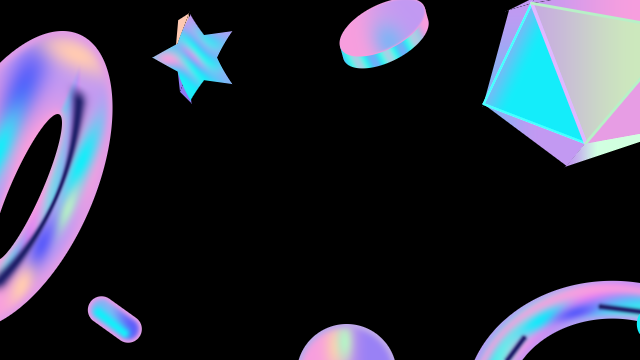
This background is drawn by a Shadertoy shader. Its source:

```glsl
// Glossy iridescent solids (rings, star, disc, gem, ball, pill) around a black field.

const vec3 CYAN = vec3(.08, .93, .98), SKY = vec3(.52, .7, .96), BLUE = vec3(.36, .36, .98);
const vec3 LILAC = vec3(.76, .6, .95), PINK = vec3(.97, .62, .87), PEACH = vec3(1, .79, .7);
const vec3 MINT = vec3(.72, .94, .78), NAVY = vec3(.13, .13, .42);

// Layout in canvas heights
const vec2 RING = vec2(.042, .498), RING_SIZE = vec2(.444, .2215), HOLE_SIZE = vec2(.222, .043);
const vec2 ARCH = vec2(1.701, -.123), ARCH_OUT = vec2(.41, .343), ARCH_IN = vec2(.292, .238);
const vec2 STAR = vec2(.541, .84), DISC = vec2(1.0625, .924), DISC_SIZE = vec2(.13, .0625);
const vec2 BALL = vec2(.963, -.039), PILL_A = vec2(.282, .139), PILL_B = vec2(.356, .086);
const float RING_TILT = 1.155, DISC_TILT = .47, BALL_R = .139, PILL_R = .038;

vec3 scene;

vec2 turn(vec2 p, float a) {
  float c = cos(a), s = sin(a);
  return vec2(c * p.x + s * p.y, c * p.y - s * p.x);
}

// Distances, negative inside
float oval(vec2 q, vec2 r) {
  float k = length(q / r);
  return k * (k - 1.) / max(length(q / (r * r)), 1e-4);
}
float edge(vec2 p, vec2 a, vec2 b) {
  vec2 e = b - a;
  return dot(p - a, vec2(e.y, -e.x)) / length(e);
}
float tri(vec2 p, vec2 a, vec2 b, vec2 c) {
  return max(edge(p, a, b), max(edge(p, b, c), edge(p, c, a)));
}
float quad(vec2 p, vec2 a, vec2 b, vec2 c, vec2 d) {
  return min(tri(p, a, b, c), tri(p, a, c, d));
}
float line(vec2 p, vec2 a, vec2 b) {
  vec2 e = b - a;
  return length(p - a - e * clamp(dot(p - a, e) / dot(e, e), 0., 1.));
}

// Colouring
float ramp(float a, float b, float x) { return smoothstep(a, b, x); }
float soft(float d, float w) { return exp(-d * d / (w * w)); }
void paint(vec3 c, float d) { scene = mix(scene, c, clamp(.5 - d * iResolution.y, 0., 1.)); }
void glow(inout vec3 c, vec3 tint, vec2 q, float x, float y, float w, float h) {
  c = mix(c, tint, soft(length((q - vec2(x, y)) / vec2(w, h)), 1.));
}
vec3 film(float t) {
  return vec3(.6, .72, .94) + vec3(.36, .22, .04) * cos(6.2832 * (t - vec3(0, .4, .7)));
}

void drawRing(vec2 p) {
  vec2 q = turn(p - RING, RING_TILT) * vec2(1, -1);
  float rim = oval(q, RING_SIZE), hole = oval(q - vec2(-.004, .037), HOLE_SIZE);
  vec3 c = mix(LILAC, PINK, .5 + .5 * sin(q.x * 14.));
  glow(c, BLUE, q, .25, -.085, .13, .05);
  glow(c, CYAN, q, .05, -.075, .13, .035);
  glow(c, PEACH, q, .39, .015, .045, .11);
  glow(c, CYAN, q, .12, .148, .13, .03);
  glow(c, MINT, q, -.02, .165, .07, .018);
  glow(c, BLUE, q, -.135, .14, .08, .028);
  glow(c, PEACH, q, -.26, .135, .06, .03);
  // Inner wall and its dark seam
  float seam = q.y - .123 + .67 * q.x * q.x;
  float wall = ramp(.008, -.008, seam) * ramp(.03, .05, q.y);
  c = mix(c, film(q.x * 3. + q.y * 9. + .4), .6 * wall);
  c = mix(c, NAVY, soft(seam, .006 + .2 * q.x * q.x) * ramp(.32, .27, abs(q.x)));
  c = mix(c, PINK, .7 * soft(hole, .012));
  c = mix(c, mix(LILAC, PINK, .6), .9 * soft(rim, .018));
  paint(c, max(rim, -hole));
}

void drawArch(vec2 p) {
  vec2 q = p - ARCH;
  float rim = oval(q, ARCH_OUT), hole = oval(q, ARCH_IN), across = hole / (hole - rim);
  vec3 c = film(.55 + .55 * atan(q.y, q.x) + .6 * across);
  glow(c, CYAN, turn(q, .55), -.049, .304, .08, .025);
  glow(c, BLUE, turn(q, .3), -.022, .272, .06, .02);
  c = mix(c, PINK, .8 * soft(across - .8, .16));
  c = mix(c, LILAC, .8 * max(soft(across, .15), soft(across - 1., .1)));
  float streak = min(line(p, vec2(1.67, .148), vec2(1.78, .134)), line(p, vec2(1.455, .06), vec2(1.41, 0)));
  paint(mix(c, NAVY, soft(streak, .008)), max(rim, -hole));
  paint(CYAN, oval(p - vec2(1.79, .1), vec2(.021, .035)));
}

void drawStar(vec2 p) {
  vec2 q = p - STAR;
  paint(PEACH, quad(q, vec2(-.016, .123), vec2(-.046, .104), vec2(-.053, .025), vec2(-.02, .03)));
  paint(mix(BLUE, LILAC, .5), quad(q, vec2(-.02, -.04), vec2(-.048, -.032), vec2(-.041, -.095), vec2(-.009, -.127)));
  vec3 c = mix(mix(CYAN, SKY, ramp(.02, .1, q.x)), LILAC, ramp(.02, .11, q.y));
  glow(c, PINK, q, -.07, 0., .06, .03);
  c = mix(c, film(q.y * 16. + .8 * sin(q.x * 22.)), .6 * soft(length(q), .07));
  // Five points folded into one
  q.x = (q.x - 1.73 * q.y * q.y) / .94;
  float a = mod(atan(q.y, -q.x) + .6283, 1.2566) - .6283;
  paint(c, edge(length(q) * vec2(cos(a), abs(sin(a))), vec2(.125, 0), vec2(.053, .039)));
}

void drawDisc(vec2 p) {
  vec2 q = turn(p - DISC, DISC_TILT), depth = turn(vec2(.009, -.033), DISC_TILT);
  float side = 1., face = oval(q, DISC_SIZE);
  for (float i = 1.; i < 7.; i++) side = min(side, oval(q - depth * i / 6., DISC_SIZE));
  paint(mix(film(.45 + .22 * sin(q.x * 75.)), PINK, ramp(.05, .11, q.x)), side);
  vec3 c = mix(PINK, LILAC, ramp(-.08, .09, q.x));
  glow(c, SKY, q, 0., -.045, .045, .06);
  paint(mix(c, PINK, .7 * soft(face, .004)), face);
}

void drawGem(vec2 p) {
  vec2 top = vec2(1.477, .991), left = vec2(1.343, .711), mid = vec2(1.627, .602), low = vec2(1.574, .539);
  vec2 back = vec2(1.414, .972), right = vec2(1.894, .917), far = vec2(1.921, .655), crest = vec2(1.49, 1.01);
  float across = ramp(1.45, 1.78, p.x);
  paint(mix(SKY, LILAC, ramp(.75, 1., p.y)), quad(p, back, left, top, crest));
  paint(mix(LILAC, PINK, across), quad(p, top, right, vec2(1.9, 1.06), crest));
  paint(mix(SKY, LILAC, ramp(1.35, 1.5, p.x)), tri(p, left, low, mid));
  paint(mix(LILAC, MINT + .1, ramp(1.57, 1.68, p.x)), tri(p, mid, low, far) - .001);
  paint(mix(PINK, LILAC, .3), tri(p, mid, far, right) - .001);
  paint(mix(vec3(.78, .67, .88), vec3(.8, .91, .74), across), tri(p, top, mid, right));
  paint(mix(SKY, CYAN, ramp(-.02, .07, -edge(p, top, left))), tri(p, top, left, mid));
  // Bevels
  paint(CYAN + .2, min(line(p, top, left), line(p, left, mid)) - .003);
  paint(LILAC + .12, line(p, top, mid) - .005);
  paint(MINT, min(line(p, top, right), line(p, mid, right)) - .004);
}

void drawBallAndPill(vec2 p) {
  vec2 q = (p - BALL) / BALL_R;
  float rim = length(q) - 1., d = line(p, PILL_A, PILL_B) - PILL_R;
  vec3 c = mix(PINK, mix(BLUE, LILAC, .6), ramp(-.5, .5, q.x));
  glow(c, PEACH, q, -.22, .55, .22, .5);
  glow(c, MINT, q, -.04, .65, .17, .4);
  paint(mix(c, mix(SKY, PINK, .5), soft(rim, .1)), rim * BALL_R);
  c = mix(SKY, BLUE, ramp(.3, .37, p.x));
  c = mix(c, CYAN, soft(line(p, PILL_A - .008, PILL_B - .012), .017));
  paint(mix(c, mix(LILAC, PINK, .5), soft(d, .012)), d);
}

void mainImage(out vec4 fragColor, in vec2 fragCoord) {
  vec2 p = fragCoord / iResolution.y;
  scene = vec3(0);
  drawRing(p);
  drawArch(p);
  drawStar(p);
  drawDisc(p);
  drawGem(p);
  drawBallAndPill(p);
  fragColor = vec4(scene, 1);
}
```
